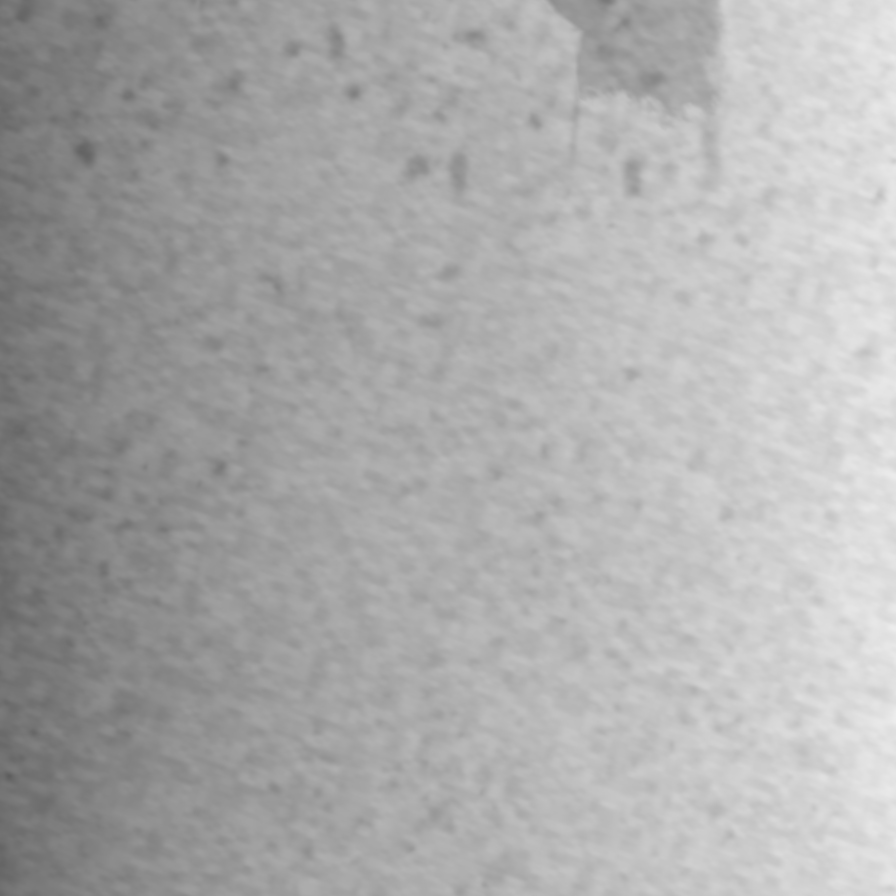
Give the GLSL for this texture, as a WebGL 2 fragment shader.

```glsl
#version 300 es
precision highp float;
// Worn grey metal surface with side lighting, soft pitting, dark drips and a ragged stain.

uniform vec2 u_resolution;
out vec4 fragColor;

// Side lighting: cubic coefficients from the dark left to the bright right
const vec4 LIGHT = vec4(0.432, 0.773, -0.832, 0.499);
const float CLOUD_DEPTH = 0.035;
const float GRAIN_DEPTH = 0.060;
const float FINE_GRAIN_DEPTH = 0.028;
const float PIT_CELLS = 42.0;
const float PIT_DEPTH = 0.060;
const float SPOT_CELLS = 15.0;
const float SPOT_DEPTH = 0.130;
const int DRIP_COUNT = 6;
const float DRIP_DEPTH = 0.150;
const vec2 STAIN_SIDES = vec2(0.645, 0.800);
const float STAIN_BASE = 0.885;
const float STAIN_DEPTH = 0.125;

uint mixBits(uint n) {
    n = n * 747796405u + 2891336453u;
    n = ((n >> ((n >> 28u) + 4u)) ^ n) * 277803737u;
    return (n >> 22u) ^ n;
}

float hash(vec2 cell, float seed) {
    ivec3 c = ivec3(vec3(cell, seed));
    uint n = mixBits(uint(c.x) + mixBits(uint(c.y) + mixBits(uint(c.z))));
    return float(n >> 8u) / 16777216.0;
}

// Smooth value noise in 0..1
float noise(vec2 p, float seed) {
    vec2 i = floor(p), f = fract(p);
    f = f * f * f * (f * (f * 6.0 - 15.0) + 10.0);
    float low = mix(hash(i, seed), hash(i + vec2(1, 0), seed), f.x);
    float high = mix(hash(i + vec2(0, 1), seed), hash(i + vec2(1, 1), seed), f.x);
    return mix(low, high, f.y);
}

float fbm(vec2 p, float seed) {
    float sum = 0.0, weight = 0.5;
    for (int i = 0; i < 4; i++) {
        sum += weight * noise(p, seed + float(i));
        p = mat2(1.6, 1.2, -1.2, 1.6) * p;
        weight *= 0.5;
    }
    return sum / 0.9375;
}

// Soft round marks, one jittered candidate per cell; radii are in cells
float marks(vec2 p, float share, float minRadius, float maxRadius, float seed) {
    vec2 home = floor(p);
    float sum = 0.0;
    for (int y = -1; y <= 1; y++) {
        for (int x = -1; x <= 1; x++) {
            vec2 cell = home + vec2(x, y);
            vec2 centre = cell + vec2(hash(cell, seed), hash(cell, seed + 1.0));
            float radius = mix(minRadius, maxRadius, hash(cell, seed + 2.0));
            float strength = mix(0.35, 1.0, hash(cell, seed + 3.0));
            vec2 d = (p - centre) / radius;
            float present = step(hash(cell, seed + 4.0), share);
            sum += present * strength * exp(-dot(d, d));
        }
    }
    return min(sum, 1.3);
}

// Tall blurred runs scattered over the upper part
float drips(vec2 p) {
    float sum = 0.0;
    for (int i = 0; i < DRIP_COUNT; i++) {
        vec2 id = vec2(i, 0);
        float along = (float(i) + hash(id, 61.0)) / float(DRIP_COUNT);
        vec2 centre = vec2(mix(0.33, 0.86, along), mix(0.76, 0.98, hash(id, 62.0)));
        vec2 size = vec2(0.011, mix(0.018, 0.042, hash(id, 63.0)));
        vec2 d = (p - centre) / size;
        d.x += 0.35 * d.y * (hash(id, 64.0) - 0.5);
        sum += mix(0.45, 1.0, hash(id, 65.0)) * exp(-pow(dot(d, d), 1.4));
    }
    return min(sum, 1.0);
}

// Ragged patch hanging from the top edge, with a thin run below its left side
float stain(vec2 p) {
    float left = STAIN_SIDES.x - 1.0 * max(p.y - 0.965, 0.0);
    left += 0.008 * (noise(p * 60.0, 71.0) - 0.5);
    float right = STAIN_SIDES.y + 0.035 * (fbm(p * 28.0, 72.0) - 0.5);
    float base = STAIN_BASE + 0.09 * (fbm(vec2(p.x + 0.4 * p.y, p.y) * 24.0, 76.0) - 0.5);
    float patchMask = smoothstep(left - 0.005, left + 0.006, p.x)
        * (1.0 - smoothstep(right - 0.012, right + 0.012, p.x))
        * smoothstep(base - 0.010, base + 0.014, p.y);
    float strokes = noise(vec2(p.x + 0.6 * p.y, 0.25 * p.y) * 75.0, 81.0);
    float run = exp(-pow((p.x - STAIN_SIDES.x - 0.08 * (p.y - 0.9)) / 0.005, 2.0));
    run *= smoothstep(0.79, 0.85, p.y) * (1.0 - smoothstep(0.90, 0.95, p.y));
    return max(patchMask * mix(0.75, 1.1, strokes), 0.45 * run);
}

void main() {
    vec2 p = gl_FragCoord.xy / u_resolution;
    vec2 warped = p + 0.007 * (vec2(noise(p * 70.0, 11.0), noise(p * 70.0, 12.0)) - 0.5);
    vec2 slanted = vec2(0.85 * p.x - 0.3 * p.y, p.y + 0.35 * p.x);

    // Lighting, broad clouds and grain
    float shade = LIGHT.x + p.x * (LIGHT.y + p.x * (LIGHT.z + p.x * LIGHT.w));
    shade += CLOUD_DEPTH * (fbm(p * vec2(7.0, 5.0), 21.0) - 0.5);
    shade += GRAIN_DEPTH * (noise(slanted * vec2(62.0, 88.0), 31.0) - 0.5);
    shade += FINE_GRAIN_DEPTH * (noise(slanted * vec2(120.0, 165.0), 32.0) - 0.5);

    // Pits gather in loose patches; larger spots are sparse
    float gather = mix(0.4, 1.0, smoothstep(0.3, 0.7, noise(p * 8.0, 41.0)));
    shade -= PIT_DEPTH * gather * marks(warped * PIT_CELLS, 0.45, 0.22, 0.42, 42.0);
    float wear = mix(0.5, 1.0, smoothstep(0.3, 0.8, p.y));
    shade -= SPOT_DEPTH * wear * marks(warped * SPOT_CELLS, 0.20, 0.09, 0.18, 51.0);

    // Drips and stain
    shade -= DRIP_DEPTH * drips(warped);
    shade -= STAIN_DEPTH * stain(p);

    fragColor = vec4(vec3(clamp(shade + 0.012, 0.0, 1.0)), 1.0);
}
```
